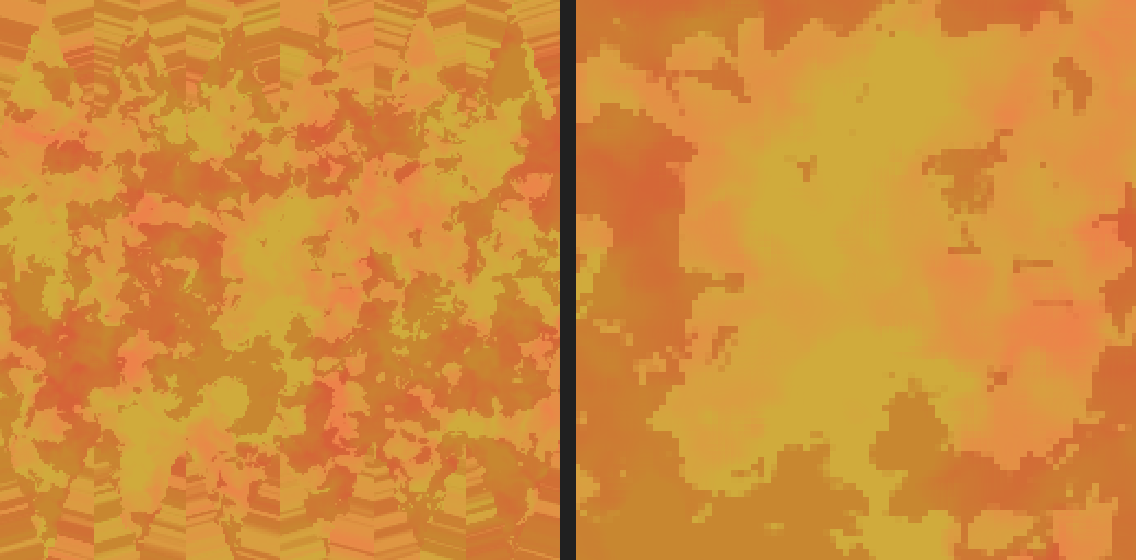
Left, the full canvas; right, a detail of the centre.
Reproduce this texture procedurally as a WebGL 2 fragment shader.

```glsl
#version 300 es
precision highp float;
// Warm mottled rock: ragged light and dark patches tinted from ochre to red.
// Fractal noise cuts the patches; along the top and bottom edges, wedges of
// thin sloping strata push into them, with a seam down each wedge's middle.
uniform vec2 u_resolution;
out vec4 fragColor;

const float GRAIN = 256.0;       // grains across the canvas
const float WEDGES = 6.0;        // wedges along each edge
const float WEDGE_DEPTH = 0.21;
const vec3 OCHRE = vec3(0.815, 0.67, 0.235);
const vec3 APRICOT = vec3(0.93, 0.51, 0.29);
const vec3 BROWN = vec3(0.785, 0.53, 0.19);
const vec3 RUST = vec3(0.84, 0.38, 0.22);

float hash(vec2 cell, float seed) {
  uvec2 q = uvec2(ivec2(cell) + 4096);
  uint h = q.x * 1597334677u ^ q.y * 3812015801u ^ uint(seed + 64.0) * 2654435769u;
  h = (h ^ (h >> 15)) * 2246822519u;
  h = (h ^ (h >> 13)) * 3266489917u;
  return float((h ^ (h >> 16)) >> 8) / 16777216.0;
}

float valueNoise(vec2 p, float seed) {
  vec2 cell = floor(p);
  vec2 f = p - cell;
  f = f * f * (3.0 - 2.0 * f);
  float low = mix(hash(cell, seed), hash(cell + vec2(1, 0), seed), f.x);
  float high = mix(hash(cell + vec2(0, 1), seed), hash(cell + vec2(1, 1), seed), f.x);
  return mix(low, high, f.y);
}

float fbm(vec2 p, float seed, int octaves, float gain) {
  float sum = 0.0, total = 0.0, amp = 1.0;
  for (int i = 0; i < octaves; i++) {
    sum += amp * valueNoise(p, seed + float(i));
    total += amp;
    amp *= gain;
    p = mat2(1.6, 1.2, -1.2, 1.6) * p + 0.37;
  }
  return sum / total;
}

// Tone in x (0 dark, 1 light), warmth in y
vec2 mottle(vec2 p, vec2 grain) {
  vec2 warp = vec2(fbm(grain * 30.0, 1.0, 3, 0.6), fbm(grain * 30.0, 5.0, 3, 0.6)) - 0.5;
  float patches = fbm(grain * 21.0 + warp * 0.6, 10.0, 4, 0.62);
  float regions = valueNoise(grain * 8.0 + warp * 0.4, 16.0);
  float tone = smoothstep(0.48, 0.505, mix(patches, regions, 0.2));

  // Warm areas stretch into columns towards the top and bottom
  float pole = smoothstep(0.25, 0.48, abs(p.y - 0.5));
  vec2 q = p + warp * 0.06;
  float spots = fbm(q * 8.0, 20.0, 3, 0.65);
  float columns = fbm(q * vec2(13.0, 2.5), 30.0, 2, 0.5);
  float blobs = fbm(p * 32.0 + warp * 1.5, 40.0, 2, 0.6);
  float warmth = mix(spots, columns, pole * 0.8) - 0.5;
  return vec2(tone, 0.35 + 2.1 * warmth + 0.8 * (blobs - 0.5));
}

// Same pair for the layered bands of one half wedge
vec2 strata(float height, float seed) {
  float fine = valueNoise(vec2(height * 120.0, 0.5), seed);
  float broad = valueNoise(vec2(height * 42.0, 0.5), seed + 20.0);
  float tint = valueNoise(vec2(height * 16.0, 0.5), seed + 40.0);
  float tone = smoothstep(0.42, 0.54, mix(fine, broad, 0.55));
  float warmth = 0.38 + 1.0 * (tint - 0.5) + 0.45 * (fine - 0.5);
  return vec2(tone, warmth);
}

vec3 rockColor(vec2 toneWarmth) {
  float warmth = clamp(toneWarmth.y, 0.0, 1.0);
  return mix(mix(BROWN, RUST, warmth), mix(OCHRE, APRICOT, warmth), toneWarmth.x);
}

void main() {
  vec2 uv = gl_FragCoord.xy / u_resolution;
  vec2 grain = (floor(uv * GRAIN) + 0.5) / GRAIN;

  // Wedge frame: signed offset from the seam and depth from the nearer edge
  float wedge = floor(grain.x * WEDGES + 0.5);
  float offset = grain.x - wedge / WEDGES;
  float depth = min(grain.y, 1.0 - grain.y);
  float side = step(0.0, offset);
  float top = step(0.5, grain.y);
  float seed = 100.0 + wedge * 4.0 + side * 2.0 + top;

  // Ragged wedge outline, narrowing to a point away from the edge
  float ragged = fbm(grain * 42.0, 60.0, 3, 0.65) - 0.5;
  float halfWidth = 0.5 / WEDGES * (1.04 - depth / WEDGE_DEPTH);
  float inside = smoothstep(-0.001, 0.001, halfWidth + ragged * 0.035 - abs(offset));

  // Layers dip inward on both sides of the seam
  float height = depth - abs(offset) * 0.28 + 0.1;
  vec2 rock = mix(mottle(uv, grain), strata(height, seed), inside);
  fragColor = vec4(rockColor(rock), 1.0);
}
```
